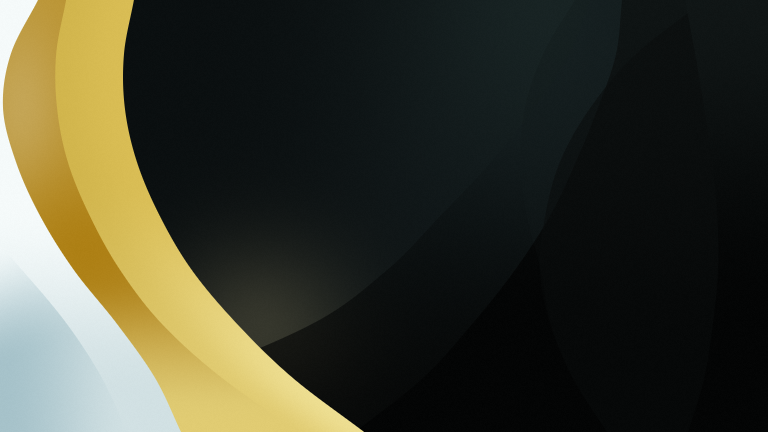
Give the GLSL for this background, as a Shadertoy shader.

```glsl
// Flowing gold ribbon between a pale silver corner and dark overlapping panels.
// Every edge is a smooth spline x(y) through evenly spaced heights; each layer
// is a gradient blended over the last one by its antialiased edge.

// Edge positions in canvas heights, from the bottom (y = 0) to the top (y = 1)
const float SILVER_FOLD[9] = float[9](.294, .236, .155, .051, -.065, -.2, -.35, -.5, -.7);
const float GOLD_LEFT[9]   = float[9](.419, .359, .271, .171, .093, .037, .007, .025, .088);
const float GOLD_FOLD[9]   = float[9](.694, .514, .375, .278, .208, .157, .132, .130, .153);
const float GOLD_RIGHT[9]  = float[9](.843, .678, .549, .444, .370, .317, .289, .287, .310);
const float INNER_ARC[9]   = float[9](.0, .417, .722, .896, 1.019, 1.137, 1.236, 1.319, 1.366);
const float OUTER_ARC[9]   = float[9](.822, .979, 1.093, 1.192, 1.273, 1.333, 1.384, 1.426, 1.440);
const float LEAF_LEFT[9]   = float[9](1.405, 1.326, 1.275, 1.252, 1.220, 1.204, 1.215, 1.257, 1.331);
const float SHADE_LEFT[9]  = float[9](1.405, 1.326, 1.273, 1.250, 1.262, 1.296, 1.366, 1.472, 1.632);
const float LEAF_RIGHT[9]  = float[9](1.593, 1.630, 1.650, 1.662, 1.660, 1.648, 1.630, 1.609, 1.586);

const vec3 BLACK       = vec3(.014, .018, .018);
const vec3 TEAL_DARK   = vec3(.064, .086, .086);
const vec3 PANEL       = vec3(.040, .058, .062);
const vec3 PANEL_LIGHT = vec3(.112, .165, .165);
const vec3 WARM_GLOW   = vec3(.17, .155, .11);
const vec3 GOLD        = vec3(.82, .71, .30);
const vec3 GOLD_PALE   = vec3(.93, .87, .57);
const vec3 GOLD_DEEP   = vec3(.68, .50, .08);
const vec3 GOLD_SOFT   = vec3(.77, .65, .34);
const vec3 WHITE       = vec3(.96, .98, .98);
const vec3 SILVER      = vec3(.82, .88, .89);
const vec3 BLUE_GREY   = vec3(.65, .76, .79);
const float GRAIN = .010;
const float GRAIN_SCALE = 432.;

// Catmull-Rom spline through nine evenly spaced knots
float curve(float k[9], float y) {
    float s = clamp(y, 0., 1.) * 8.;
    int i = min(int(s), 7);
    float t = s - float(i), b = k[i], c = k[i + 1];
    float a = i > 0 ? k[max(i - 1, 0)] : 2. * b - c;
    float d = i < 7 ? k[min(i + 2, 8)] : 2. * c - b;
    return b + .5 * t * (c - a + t * (2. * a - 5. * b + 4. * c - d + t * (3. * (b - c) + d - a)));
}

// Antialiased coverage of the side left of an edge
float leftOf(float k[9], vec2 p) {
    float d = curve(k, p.y) - p.x;
    return clamp(.5 + d / max(length(vec2(dFdx(d), dFdy(d))), 1e-5), 0., 1.);
}

float glow(vec2 p, vec2 center, vec2 size) {
    vec2 q = (p - center) / size;
    return exp(-dot(q, q));
}

float hash(vec2 p) {
    vec3 q = fract(vec3(p.xyx) * .1031);
    q += dot(q, q.yzx + 33.33);
    return fract((q.x + q.y) * q.z);
}

vec3 darkPanels(vec2 p) {
    float inner = leftOf(INNER_ARC, p), outer = leftOf(OUTER_ARC, p);
    float leaf = (1. - leftOf(LEAF_LEFT, p)) * leftOf(LEAF_RIGHT, p);
    float shade = (1. - leftOf(SHADE_LEFT, p)) * leftOf(LEAF_RIGHT, p);
    float topLight = glow(p, vec2(1.30, 1.02), vec2(.42, .48));
    float warm = glow(p, vec2(.60, .23), vec2(.22, .20));

    vec3 ground = mix(BLACK, TEAL_DARK, smoothstep(.25, 1.05, p.y));
    vec3 band = mix(BLACK * 1.7, PANEL * 1.35, smoothstep(.05, .8, p.y));
    band += PANEL_LIGHT * .35 * topLight + WARM_GLOW * .35 * warm;
    vec3 panel = mix(PANEL, PANEL_LIGHT, .75 * topLight);
    panel += vec3(.012, .016, .018) * glow(p, vec2(1., .5), vec2(.3, .35));
    panel += WARM_GLOW * warm;

    vec3 col = mix(ground, band, outer);
    col = mix(col, panel, inner);
    // Translucent leaf, darkened at the top and lifted in the middle
    col += leaf * vec3(.010, .014, .014) * (1. - .8 * p.y);
    col = mix(col, vec3(.037, .047, .047), .65 * shade * smoothstep(.0, .6, p.y));
    col = mix(col, col * .88, leaf * (1. - shade) * smoothstep(.4, .8, p.y));
    return col;
}

vec3 goldRibbon(vec2 p) {
    float light = smoothstep(.62, .05, p.y);
    float across = smoothstep(-.17, .0, p.x - curve(GOLD_RIGHT, p.y));
    vec3 front = mix(GOLD, GOLD_PALE, light * (.55 + .45 * across));
    front += .03 * across * (1. - light);
    vec3 back = mix(vec3(.73, .58, .20), GOLD_SOFT, glow(p, vec2(.05, .74), vec2(.10, .22)));
    back = mix(back, GOLD_DEEP, glow(p, vec2(.20, .42), vec2(.22, .18)));
    back = mix(back, vec3(.87, .79, .45), smoothstep(.36, .03, p.y));
    float fold = leftOf(GOLD_FOLD, p) * smoothstep(.0, .12, p.y);
    return mix(front, back, fold);
}

vec3 silverCorner(vec2 p) {
    vec3 sheet = mix(WHITE, SILVER, smoothstep(.52, .08, p.y));
    vec3 under = mix(BLUE_GREY, SILVER, smoothstep(.0, .32, p.x));
    under = mix(under, WHITE, smoothstep(.15, .46, p.y - .35 * p.x));
    return mix(sheet, under, leftOf(SILVER_FOLD, p));
}

void mainImage(out vec4 fragColor, in vec2 fragCoord) {
    vec2 p = fragCoord / iResolution.y;
    vec3 col = mix(darkPanels(p), goldRibbon(p), leftOf(GOLD_RIGHT, p));
    col = mix(col, silverCorner(p), leftOf(GOLD_LEFT, p));
    col += GRAIN * (hash(floor(p * GRAIN_SCALE)) - .5);
    fragColor = vec4(clamp(col, 0., 1.), 1.);
}
```
